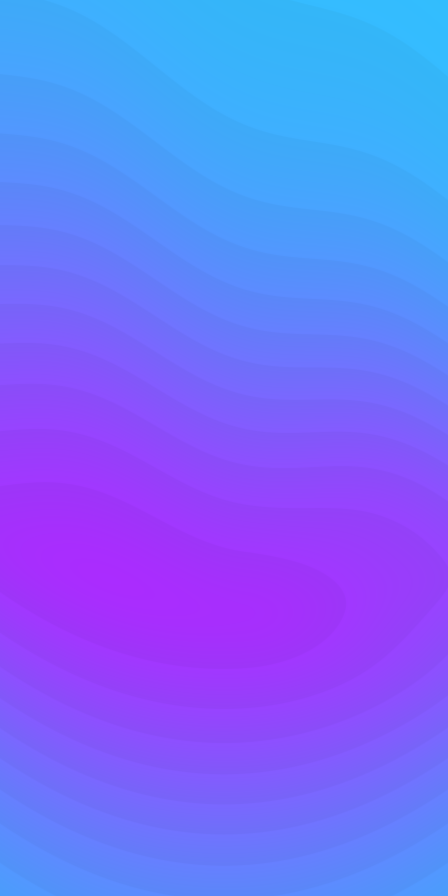
A Shadertoy shader for this background:

```glsl
// Soft cyan to violet gradient with faint wavy contour bands and a glowing diagonal ridge.

// Height of the field: 0 on the violet ridge, about 12 in the cyan corner.
float fieldLevel(vec2 p) {
    // S-shaped slopes above and below the ridge, with p.y measured from the top
    float upperCenter = 0.3255 + 0.156 * p.x - 0.018 * sin(9.0 * p.x);
    float upper = 5.3 + 7.2 * tanh((upperCenter - p.y) / (0.3125 - 0.078 * p.x));
    float lowerCenter = 0.814 + 0.3385 * p.x * (1.0 - p.x);
    float lower = 5.0 + 7.2 * tanh((p.y - lowerCenter) / 0.24);

    // Smooth maximum joins the slopes into a valley
    const float blend = 0.5;
    float level = blend * log(exp(upper / blend) + exp(lower / blend));

    // Raise the valley floor on the right, closing the violet pool
    float offset = (p.y - 0.658) / 0.078;
    return level + 0.9 * smoothstep(0.55, 0.9, p.x) * exp(-offset * offset);
}

void mainImage(out vec4 fragColor, in vec2 fragCoord) {
    vec2 p = fragCoord / iResolution.xy;
    p.y = 1.0 - p.y;
    float level = fieldLevel(p);

    // Violet to cyan ramp
    vec3 violet = vec3(0.67, 0.17, 1.0);
    vec3 cyan = vec3(0.208, 0.735, 1.0);
    vec3 color = mix(violet, cyan, clamp(level / 12.0, 0.0, 1.05));

    // Each band darkens gently up to its smoothed edge
    float band = fract(level);
    float edge = clamp(1.5 * fwidth(level), 0.001, 0.5);
    float shade = band * (1.0 - smoothstep(1.0 - edge, 1.0, band));
    fragColor = vec4(color * (1.0 - 0.03 * shade), 1.0);
}
```
